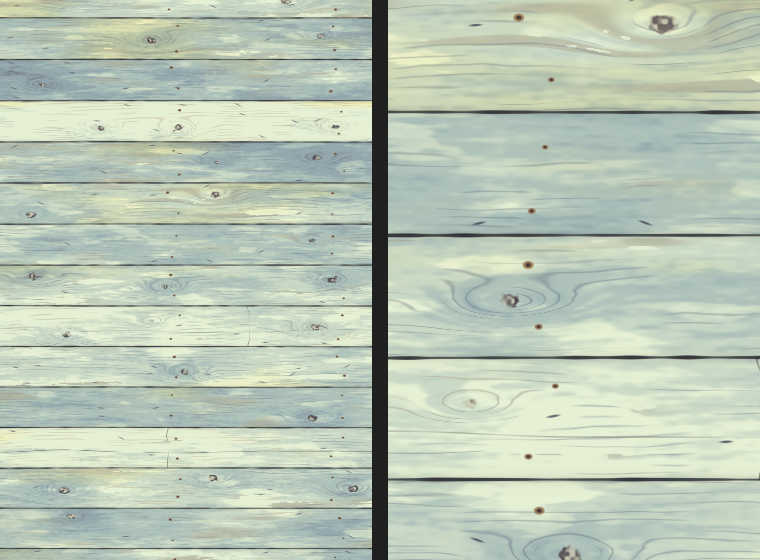
Left: the whole. Right: its middle third, enlarged.
Reproduce this texture procedurally as a WebGL 2 fragment shader.

```glsl
#version 300 es
precision highp float;
uniform vec2 u_resolution;
out vec4 outColor;

const float BOARD = 0.0729; // board height, as a share of the canvas height
const float CELL = 0.2213;  // width of the cell that may hold one knot

// Paint amount on each board, from bare slate to thick cream
const float PAINT[15] = float[15](0.48, 0.46, 0.31, 0.88, 0.34, 0.54, 0.50, 0.65,
                                  0.78, 0.70, 0.42, 0.74, 0.62, 0.43, 0.43);

float hash(vec2 p) {
    vec3 q = fract(p.xyx * 0.1031);
    q += dot(q, q.yzx + 33.33);
    return fract((q.x + q.y) * q.z);
}

float noise(vec2 p) {
    vec2 i = floor(p), f = fract(p);
    f = f * f * (3.0 - 2.0 * f);
    return mix(mix(hash(i), hash(i + vec2(1, 0)), f.x),
               mix(hash(i + vec2(0, 1)), hash(i + vec2(1, 1)), f.x), f.y);
}

float fbm(vec2 p) {
    float sum = 0.0, amp = 0.5;
    for (int i = 0; i < 4; i++) {
        sum += amp * noise(p);
        p = p * 2.03 + 17.0;
        amp *= 0.5;
    }
    return sum / 0.9375;
}

// Coverage of a shape whose signed distance is d
float fill(float d, float px) { return 1.0 - smoothstep(-px, px, d); }

vec3 paintColor(float t) {
    vec3 c = mix(vec3(0.39, 0.40, 0.46), vec3(0.58, 0.66, 0.68), smoothstep(-0.3, 0.14, t));
    c = mix(c, vec3(0.68, 0.76, 0.73), smoothstep(0.14, 0.40, t));
    c = mix(c, vec3(0.79, 0.85, 0.775), smoothstep(0.40, 0.64, t));
    return mix(c, vec3(0.90, 0.94, 0.83), smoothstep(0.64, 0.90, t));
}

void main() {
    float px = 0.7 / u_resolution.y;
    vec2 p = gl_FragCoord.xy / u_resolution.y;
    p.y = 1.0 - p.y;

    // Boards, counted downwards, with slightly uneven seams
    float bow = 0.018 * p.y * (1.0 - p.y) + 0.0012 * (noise(vec2(p.x * 5.0, p.y * 14.0)) - 0.5);
    float b = (p.y - 0.0313 - bow) / BOARD + 1.0;
    float row = floor(b), f = fract(b);
    vec2 q = vec2(p.x, f * BOARD);
    vec2 seed = vec2(row * 7.3, row * 13.7);

    // Knots bend the grain and stain the wood around them
    float grainY = q.y + 0.010 * fbm(vec2(p.x * 5.0, f * 1.5) + seed);
    float halo = 0.0, knot = 0.0, rim = 0.0;
    for (int i = -1; i <= 1; i++) {
        vec2 id = vec2(floor(p.x / CELL) + float(i), row + 3.0);
        float on = step(0.5, hash(id + 9.0));
        float size = mix(0.005, 0.011, hash(id + 41.0));
        vec2 at = vec2((id.x + 0.15 + 0.7 * hash(id)) * CELL, (0.2 + 0.6 * hash(id + 23.0)) * BOARD);
        vec2 d = (q - at) * vec2(0.75, 1.15);
        float r = length(d) + 0.006 * (fbm(q * 150.0 + seed) - 0.5);
        vec2 wide = d * vec2(0.5, 1.0) / size;
        float near = on * exp(-0.2 * dot(wide, wide));
        grainY = mix(grainY, length(d * vec2(0.6, 1.0)), 0.8 * near);
        halo += near * hash(id + 5.0);
        knot = max(knot, on * fill(r - size * 0.6, px + 0.001));
        rim = max(rim, on * fill(abs(r - size * 0.55) - 0.0008, px + 0.0005));
    }

    // Worn paint: broad washes, cloudy patches, brushed streaks and fine fibre
    float wash = noise(vec2(p.x * 4.5, row * 5.0 + f * 0.6));
    float patches = fbm(vec2(p.x * 7.0, f * 1.8) + seed);
    float streaks = fbm(vec2(p.x * 11.0, grainY * 130.0) + seed);
    float fibre = noise(vec2(p.x * 40.0, grainY * 400.0) + seed);
    float speckle = noise(q * vec2(150.0, 420.0) + seed + 70.0);
    float t = PAINT[int(clamp(row, 0.0, 14.0))] + 0.02;
    t += 0.26 * (wash - 0.5) + 0.72 * (patches - 0.5) + 0.42 * (streaks - 0.5);
    t += 0.17 * (fibre - 0.5) + 0.13 * (speckle - 0.5);
    t += 0.25 * smoothstep(0.58, 0.72, fbm(vec2(p.x * 14.0, f * 5.0) + seed + 50.0));
    t -= 0.75 * min(halo, 1.0) * smoothstep(0.25, 0.7, 0.5 * (streaks + patches));
    vec3 color = paintColor(t);

    // Yellowed paint and bare tan wood
    float warm = smoothstep(0.55, 0.80, fbm(vec2(p.x * 3.0, f * 1.3) + seed + 90.0));
    color = mix(color, color * vec3(1.05, 1.0, 0.88), warm);
    float bare = smoothstep(0.62, 0.80, noise(vec2(p.x * 8.0, grainY * 120.0) + seed + 15.0));
    color = mix(color, vec3(0.66, 0.64, 0.55), 0.5 * bare * smoothstep(0.45, 0.7, patches + 0.2 * warm) * step(t, 0.8));

    // Broken hairline grain, blue-grey or tan
    float rings = grainY * 190.0 + 2.0 * fbm(vec2(p.x * 9.0, f * 4.0) + seed);
    float line = fill(abs(fract(rings) - 0.5) - 0.06, 0.06 + 140.0 * px);
    float worn = smoothstep(0.52, 0.72, noise(vec2(p.x * 22.0, grainY * 140.0) + seed + 30.0));
    vec3 lineColor = mix(vec3(0.38, 0.43, 0.50), vec3(0.68, 0.56, 0.40), smoothstep(0.5, 0.65, wash));
    color = mix(color, lineColor, line * worn * (0.42 + 0.2 * min(halo, 1.0)));

    // Knot bodies, part brown heart and part pale paint
    float flecks = noise(q * 330.0 + seed);
    vec3 heart = mix(vec3(0.32, 0.26, 0.27), vec3(0.80, 0.78, 0.68), smoothstep(0.2, 0.8, flecks));
    color = mix(color, heart, 0.75 * knot);
    color = mix(color, vec3(0.24, 0.21, 0.26), rim * smoothstep(0.25, 0.75, noise(q * 130.0 + seed + 8.0)));

    // Two columns of rusty nails, two nails to a board
    for (int i = 0; i < 4; i++) {
        vec2 id = vec2(float(i) + 60.0, row);
        vec2 at = vec2(0.312 + 0.29 * float(i / 2) + 0.026 * (hash(id) - 0.5),
                       (0.24 + 0.52 * float(i % 2) + 0.12 * (hash(id + 7.0) - 0.5)) * BOARD);
        float r = length((q - at) * vec2(0.75, 1.0));
        float size = mix(0.0012, 0.0024, hash(id + 4.0));
        color = mix(color, vec3(0.58, 0.43, 0.29), 0.8 * fill(r - size, px));
        color = mix(color, vec3(0.25, 0.20, 0.20), 0.9 * fill(r - 0.5 * size, px));
    }

    // Short dark nicks
    vec2 nickGrid = vec2(p.x / 0.05, f * 5.0);
    vec2 nickId = floor(nickGrid) + seed;
    vec2 nick = (fract(nickGrid) - 0.3 - 0.4 * hash(nickId)) * vec2(0.05, BOARD / 5.0);
    nick.y += nick.x * (hash(nickId + 6.0) - 0.5);
    float nickShape = fill(length(nick * vec2(0.2, 1.0)) - 0.0007, px);
    color = mix(color, vec3(0.28, 0.28, 0.34), 0.8 * nickShape * step(0.92, hash(nickId + 3.0)));

    // Long splits and butt joints on two boards
    float isSplit = float(row == 8.0 || row == 11.0);
    float split = abs(f - 0.60 - 0.12 * (noise(vec2(p.x * 9.0, row)) - 0.5)) * BOARD;
    float joint = abs(p.x - (row == 8.0 ? 0.443 : 0.300) - 0.006 * (noise(vec2(f * 5.0, row)) - 0.5));
    float gap = max(fill(split - 0.0004, px) * (row == 11.0 ? 0.9 : 0.4), 0.7 * fill(joint - 0.0006, px));
    color = mix(color, vec3(0.36, 0.36, 0.36), gap * isSplit * smoothstep(0.1, 0.6, noise(p * 45.0)));

    // Dark seams of uneven width with a soft shaded edge
    float seam = min(f, 1.0 - f) * BOARD;
    float rough = noise(vec2(p.x * 60.0, floor(b + 0.5) * 3.0));
    color *= 1.0 - 0.14 * exp(-seam / 0.002);
    color = mix(color, vec3(0.19, 0.19, 0.21), (0.72 + 0.25 * rough) * fill(seam - 0.0005 - 0.0007 * rough, px));
    outColor = vec4(color, 1.0);
}
```
